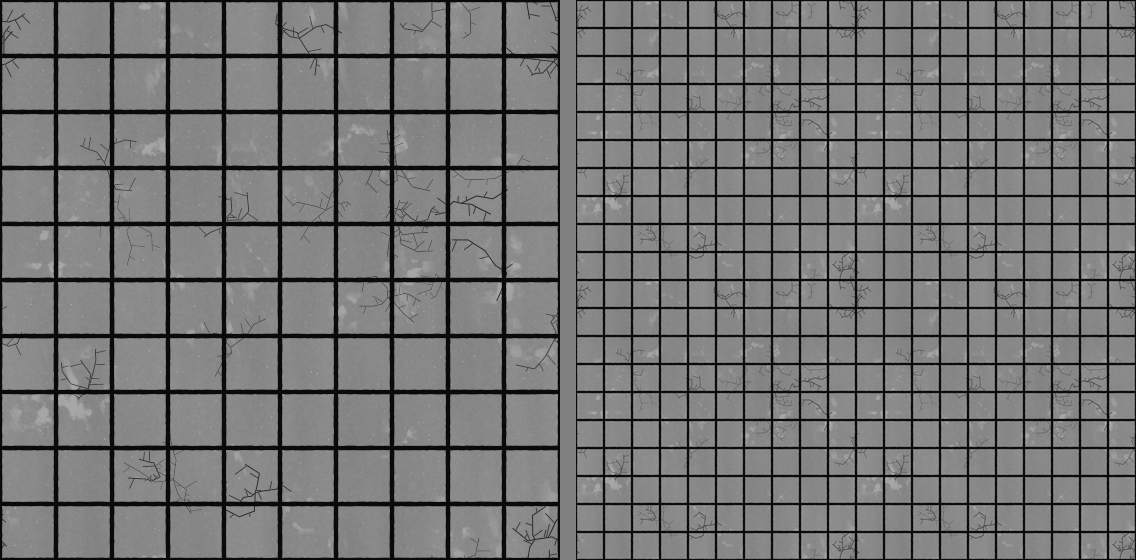
Left, the tile; right, the same tile 2 across and 2 down.
Give the GLSL for this pattern, as a Shadertoy shader.

```glsl
// Ten by ten grey square tiles with black joints, hairline cracks, pale scuffs and specks.

vec2 hash2(vec2 p) {
    vec3 q = fract(p.xyx * vec3(0.1031, 0.1030, 0.0973));
    q += dot(q, q.yzx + 33.33);
    return fract((q.xx + q.yz) * q.zy);
}

// Value noise that wraps after a whole number of cells
float noise(vec2 uv, vec2 cells) {
    vec2 p = uv * cells, i = floor(p), f = fract(p);
    f = f * f * (3.0 - 2.0 * f);
    vec2 lo = mod(i, cells), hi = mod(i + 1.0, cells);
    float a = mix(hash2(lo).x, hash2(vec2(hi.x, lo.y)).x, f.x);
    float b = mix(hash2(vec2(lo.x, hi.y)).x, hash2(hi).x, f.x);
    return mix(a, b, f.y);
}

float fbm(vec2 uv, vec2 cells) {
    float sum = 0.0, amp = 0.53;
    for (int i = 0; i < 4; i++) {
        sum += amp * noise(uv, cells);
        cells *= 2.0;
        amp *= 0.5;
    }
    return sum;
}

float stroke(vec2 p, vec2 a, vec2 b, float halfWidth, float px) {
    vec2 ab = b - a;
    float d = length(p - a - ab * clamp(dot(p - a, ab) / dot(ab, ab), 0.0, 1.0));
    return clamp((halfWidth - d) / px + 0.5, 0.0, 1.0);
}

// Clusters of jointed, branching cracks
float cracks(vec2 uv, float px) {
    float ink = 0.0;
    for (int c = 0; c < 24; c++) {
        vec2 center = hash2(vec2(c, 17)), kind = hash2(vec2(c, 53));
        vec2 p = fract(uv - center + 0.5) - 0.5;
        if (max(abs(p.x), abs(p.y)) > 0.16) continue;
        float width = mix(0.0004, 0.0009, kind.x);
        int arms = 2 + int(kind.y * 4.0);
        for (int arm = 0; arm < arms; arm++) {
            vec2 a = vec2(0);
            float angle = 6.2832 * (float(arm) / float(arms) + kind.x);
            for (int k = 0; k < 3; k++) {
                vec2 r = hash2(vec2(c * 7 + k, arm * 11 + 90));
                angle += (r.x - 0.5) * 2.4;
                vec2 b = a + (0.008 + 0.028 * r.y) * vec2(cos(angle), sin(angle));
                float turn = angle + (r.y > 0.5 ? 1.2 : -1.4);
                vec2 root = mix(a, b, 0.3 + 0.6 * r.x);
                vec2 tip = root + (0.006 + 0.02 * r.x) * vec2(cos(turn), sin(turn));
                float line = stroke(p, a, b, width, px);
                line = max(line, 0.8 * stroke(p, root, tip, width, px));
                ink = max(ink, line * mix(0.55, 0.95, kind.x));
                a = b;
            }
        }
    }
    return ink;
}

// Sparse pale dots, one candidate per cell
float specks(vec2 uv, float px) {
    vec2 p = uv * 100.0, id = mod(floor(p), 100.0);
    vec2 r = hash2(id + 210.0), s = hash2(id + 431.0);
    float d = length(fract(p) - 0.25 - 0.5 * r) / 100.0;
    float dot0 = clamp((mix(0.0004, 0.0013, s.y * s.y) - d) / px + 0.5, 0.0, 1.0);
    return dot0 * step(0.8, s.x) * (0.3 + 0.7 * r.x);
}

// Ragged patches of rubbed marks, some slanted
float scuffs(vec2 uv) {
    float area = smoothstep(0.56, 0.86, noise(uv + 0.37, vec2(11)));
    float blot = smoothstep(0.58, 0.72, fbm(uv, vec2(38)));
    vec2 slant = vec2(3.0 * uv.x + uv.y, uv.y - uv.x);
    float smear = smoothstep(0.62, 0.78, fbm(slant, vec2(17)));
    float rub = smoothstep(0.6, 0.9, noise(uv + 0.71, vec2(7)));
    return max(area * blot, rub * smear);
}

void mainImage(out vec4 fragColor, in vec2 fragCoord) {
    vec2 uv = fragCoord / iResolution.xy;
    float px = 1.0 / min(iResolution.x, iResolution.y);

    // Tile face: vertical streaks, soft clouds and fine grain
    float shade = 0.537;
    shade += 0.045 * (fbm(uv, vec2(24, 3)) - 0.5);
    shade += 0.040 * (fbm(uv + 0.19, vec2(5)) - 0.5);
    shade += 0.022 * (noise(uv, vec2(256)) - 0.5);
    shade += 0.008 * (hash2(mod(floor(uv * 10.0), 10.0) + 77.0).x - 0.5);

    // Wear
    shade = mix(shade, 0.69, 0.75 * scuffs(uv));
    shade = mix(shade, 0.72, 0.8 * specks(uv, px));
    shade = mix(shade, 0.09, cracks(uv, px));

    // Joints centred on the cell borders, with slightly rough edges
    vec2 border = abs(fract(uv * 10.0 + 0.5) - 0.5);
    float edge = min(border.x, border.y) + 0.008 * (noise(uv, vec2(180)) - 0.5);
    float face = clamp((edge - 0.040) / (10.0 * px) + 0.5, 0.0, 1.0);
    vec3 joint = vec3(0.036, 0.042, 0.039) + 0.015 * (noise(uv, vec2(150)) - 0.5);

    fragColor = vec4(mix(joint, vec3(shade), face), 1.0);
}
```
